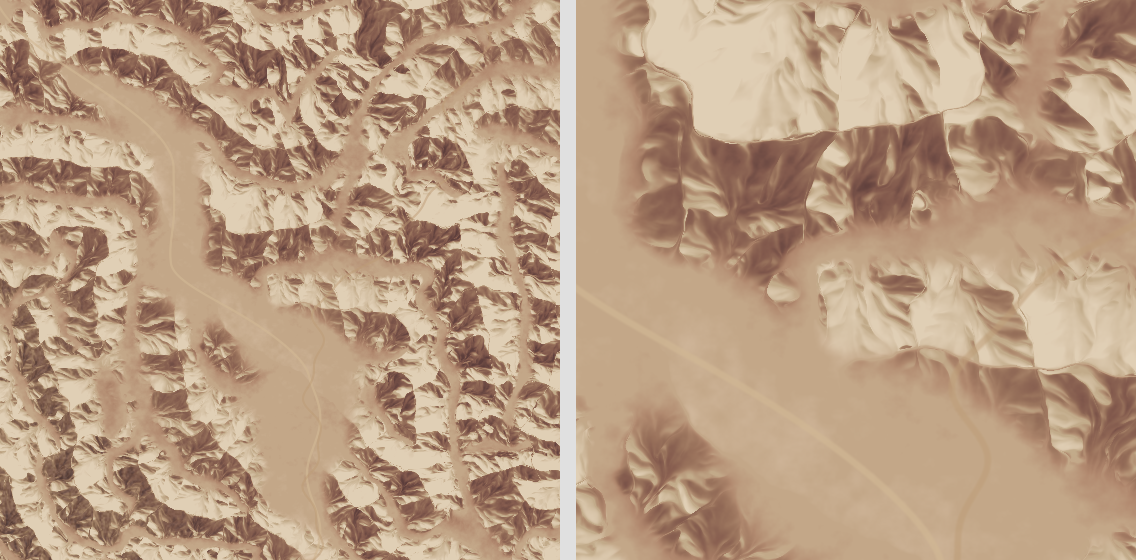
Left, the full canvas; right, a detail of the centre.
Write a three.js fragment shader that draws this texture.

```glsl
// Eroded desert hills seen from above: sunlit ridges, gullies, flat washes and pale tracks.
#define RIDGE_FREQ 7.0
#define OCTAVES 5
#define OCTAVE_SCALE 1.95
#define OCTAVE_GAIN 0.8
#define SPUR_GAIN 1.2
#define SWIRL 4.2
#define CREST_SOFTNESS 0.012
#define LIGHT_DIR vec2(0.48, 0.877)
#define CONTRAST 1.45
#define TRACK_WIDTH 0.0018
#define GRAIN 0.24

varying vec2 vUv;

const float TAU = 6.2831853;

float hash(vec2 p) {
  return fract(sin(dot(p, vec2(127.1, 311.7))) * 43758.5453);
}

float noise(vec2 p) {
  vec2 i = floor(p), f = fract(p);
  f = f * f * (3.0 - 2.0 * f);
  float low = mix(hash(i), hash(i + vec2(1.0, 0.0)), f.x);
  float high = mix(hash(i + vec2(0.0, 1.0)), hash(i + vec2(1.0)), f.x);
  return mix(low, high, f.y);
}

float fbm(vec2 p) {
  float sum = 0.0, amp = 0.5;
  for (int i = 0; i < 4; i++) {
    sum += amp * noise(p);
    p = p * 2.03 + 17.3;
    amp *= 0.5;
  }
  return sum / 0.9375;
}

// Cosine and sine of a wave along dir, blended from randomly placed cells
vec2 ridgeWave(vec2 p, vec2 dir) {
  vec2 cell = floor(p), sum = vec2(0.0);
  float total = 0.0;
  for (int j = -1; j <= 2; j++) {
    for (int i = -1; i <= 2; i++) {
      vec2 id = cell + vec2(float(i), float(j));
      vec2 jitter = vec2(hash(id), hash(id + 41.7)) - 0.5;
      vec2 d = p - id - 0.8 * jitter;
      float w = exp(-2.0 * dot(d, d));
      float phase = TAU * dot(d, dir);
      sum += w * vec2(cos(phase), sin(phase));
      total += w;
    }
  }
  return sum / total;
}

// Terrain gradient in xy, crest height in z; each octave cuts gullies down the last
vec3 terrain(vec2 p, float relief) {
  float angle = 1.3 + 0.7 * smoothstep(0.4, 0.9, p.y) - 0.6 * smoothstep(0.6, 0.95, p.x);
  angle += SWIRL * (fbm(p * 3.2 + 3.1) - 0.5);
  vec2 dir = vec2(cos(angle), sin(angle)), slope = vec2(0.0);
  float freq = RIDGE_FREQ, amp = 0.85 * relief, crest = 0.0;
  for (int i = 0; i < OCTAVES; i++) {
    float fade = 1.0;
    if (i > 0) {
      dir = normalize(vec2(-slope.y, slope.x) + 0.0001);
      fade = smoothstep(0.02, 0.35, length(slope));
    }
    vec2 wave = ridgeWave(p * freq + 9.7 * float(i), dir);
    float coherence = length(wave) + 0.0001;
    wave /= coherence;
    float soft = CREST_SOFTNESS * freq;
    float side = wave.y / sqrt(wave.y * wave.y + soft * soft);
    float steep = pow(max(0.5 + 0.5 * wave.x, 0.0), 0.65) * min(1.0, 3.0 * coherence);
    slope -= dir * side * steep * amp * fade;
    crest += wave.x * amp * fade * min(1.0, 3.0 * coherence);
    amp *= i == 0 ? SPUR_GAIN : OCTAVE_GAIN;
    freq *= OCTAVE_SCALE;
  }
  return vec3(slope, crest);
}

// Valley lines, given as x along y
float mainValley(float y) {
  return 0.56 - 0.25 * smoothstep(0.33, 0.53, y) - 0.32 * smoothstep(0.7, 1.02, y)
    + 0.012 * sin(y * 31.0) * (1.0 - smoothstep(0.4, 0.7, y));
}

float sideValley(float y) {
  return 0.56 + 0.25 * smoothstep(0.4, 0.72, y) + 0.08 * smoothstep(0.8, 1.0, y)
    + 0.014 * sin(y * 37.0) + 0.006 * sin(y * 83.0);
}

float track(float offset, float slope, float width) {
  float d = abs(offset) / sqrt(1.0 + slope * slope);
  return 1.0 - smoothstep(width * 0.5, width * 1.7, d);
}

// Colour from deep shade (-1) to full sun (1)
vec3 sunRamp(float t) {
  vec3 c = mix(vec3(0.36, 0.24, 0.23), vec3(0.51, 0.35, 0.30), clamp((t + 0.95) / 0.22, 0.0, 1.0));
  c = mix(c, vec3(0.60, 0.45, 0.36), clamp((t + 0.73) / 0.25, 0.0, 1.0));
  c = mix(c, vec3(0.69, 0.55, 0.44), clamp((t + 0.48) / 0.28, 0.0, 1.0));
  c = mix(c, vec3(0.76, 0.67, 0.54), clamp((t + 0.2) / 0.28, 0.0, 1.0));
  return mix(c, vec3(0.88, 0.81, 0.71), clamp((t - 0.2) / 0.6, 0.0, 1.0));
}

void main() {
  vec2 p = vUv + 0.035 * (vec2(fbm(vUv * 9.0), fbm(vUv * 9.0 + 31.0)) - 0.5);
  p += 0.018 * (vec2(fbm(vUv * 24.0 + 5.0), fbm(vUv * 24.0 + 57.0)) - 0.5);
  float broad = fbm(vUv * 3.5 + 7.0), fine = fbm(vUv * 110.0), mottle = fbm(vUv * 22.0);
  float e = 0.002, mainX = mainValley(vUv.y), sideX = sideValley(vUv.y);
  float mainSlope = (mainValley(vUv.y + e) - mainX) / e;
  float sideSlope = (sideValley(vUv.y + e) - sideX) / e;

  // Relief sinks into the valley floor
  float distMain = abs(vUv.x - mainX) / sqrt(1.0 + mainSlope * mainSlope);
  float plain = 1.0 - smoothstep(0.0, 0.08, distMain + 0.2 * (broad - 0.5));
  float relief = (1.0 - 0.88 * plain) * mix(0.7, 1.15, smoothstep(0.3, 0.65, broad));
  vec3 ground = terrain(p, relief);

  // Sunlight, gully shade and soil grain
  float sun = -dot(ground.xy, LIGHT_DIR) * CONTRAST;
  float tone = sun / sqrt(1.0 + sun * sun) + 0.05 + 0.09 * ground.z;
  tone += 0.14 * plain + 0.2 * (broad - 0.5) + 0.3 * (mottle - 0.5) + GRAIN * (fine - 0.5);
  vec3 color = sunRamp(tone);

  // Pink floors, and scrub speckling the south-west shade
  float flatness = 1.0 - smoothstep(0.1, 0.6, length(ground.xy));
  color += flatness * vec3(0.005, -0.014, -0.006);
  float southWest = 1.0 - smoothstep(0.2, 0.6, vUv.x + vUv.y * 0.6);
  float scrub = southWest * (1.0 - smoothstep(-0.6, 0.0, tone));
  color += scrub * (vec3(-0.02, 0.01, 0.0) + 0.1 * (noise(vUv * 280.0) - 0.5));

  // Tracks and dry stream beds
  float road = track(vUv.x - mainX, mainSlope, TRACK_WIDTH);
  float wash = track(vUv.x - sideX, sideSlope, TRACK_WIDTH);
  color = mix(color, vec3(0.82, 0.72, 0.58), 0.65 * road);
  color = mix(color, vec3(0.74, 0.61, 0.46), 0.5 * wash);
  gl_FragColor = vec4(color, 1.0);
}
```
